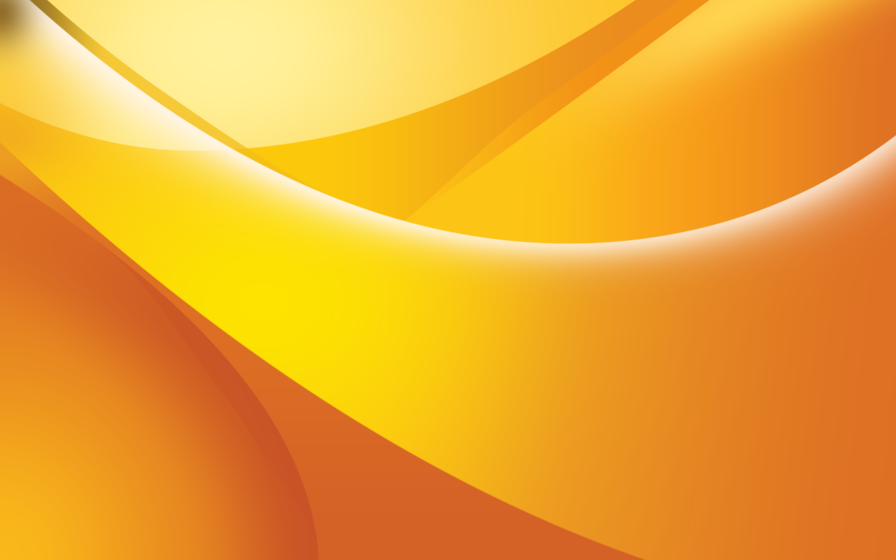
Give the GLSL for this background, as a WebGL 1 fragment shader.

```glsl
precision highp float;
// Warm abstract background: a glowing white arc over gold and orange sweeps.
// Each region is bounded by a parabola-like curve, filled with soft gradients
// and layered from back to front with antialiased masks.
uniform vec2 u_resolution;

const vec3 LEMON = vec3(0.99, 0.89, 0.0);
const vec3 GOLD = vec3(0.99, 0.77, 0.08);
const vec3 AMBER = vec3(0.93, 0.62, 0.13);
const vec3 ORANGE = vec3(0.87, 0.44, 0.14);
const vec3 RUST = vec3(0.78, 0.31, 0.15);
const vec3 CREAM = vec3(1.0, 0.95, 0.62);
const vec3 WHITE = vec3(1.0, 0.96, 0.91);
const vec3 BROWN = vec3(0.42, 0.28, 0.04);

// Antialiased mask of positive d
float mask(float d, float px) {
  return smoothstep(-px, px, d);
}

// Soft round spot, 1 at its centre
float spot(vec2 p, vec2 centre, vec2 radius) {
  vec2 q = (p - centre) / radius;
  return exp(-dot(q, q));
}

// Height of a bowl with separate curvature on each side of its lowest point
float bowl(float x, vec2 low, float leftBend, float rightBend) {
  float d = x - low.x;
  return low.y + d * d * (d < 0.0 ? leftBend : rightBend);
}

// Height of the white arc
float arcHeight(float x) {
  float d = max(x - 1.015, 0.0);
  return bowl(x, vec2(1.015, 0.565), 0.47, 0.48) + 0.25 * d * d * d * d;
}

// Large sheet below the arc, lemon on the left and orange on the right
vec3 sheetColor(vec2 p) {
  vec3 c = mix(GOLD, AMBER, smoothstep(0.55, 1.05, p.x - 0.15 * p.y));
  c = mix(c, ORANGE, smoothstep(0.85, 1.65, p.x + 0.1 * (0.5 - p.y)));
  c = mix(c, LEMON, spot(p, vec2(0.47, 0.46), vec2(0.36, 0.28)));
  return mix(c, AMBER, 0.6 * spot(p, vec2(0.0, 0.76), vec2(0.13, 0.08)));
}

// Rust corner with a rounded lobe lit from the lower left
vec3 cornerColor(vec2 p, float px) {
  vec3 c = mix(vec3(0.83, 0.38, 0.15), ORANGE, smoothstep(0.0, 0.5, p.y));
  c = mix(c, AMBER, spot(p, vec2(0.0, 0.74), vec2(0.16, 0.12)));
  float lobe = 0.569 - 0.053 * p.y - 1.126 * p.y * p.y - p.x;
  float depth = lobe / sqrt(1.0 + pow(0.053 + 2.252 * p.y, 2.0));
  vec3 inner = mix(RUST, ORANGE, smoothstep(0.02, 0.24, depth));
  inner = mix(inner, ORANGE, 0.8 * smoothstep(0.38, 0.68, p.y));
  inner = mix(inner, vec3(0.98, 0.72, 0.1), spot(p, vec2(0.0), vec2(0.32, 0.36)));
  // Thin crescent along the rim of the lobe
  float crescent = 0.045 * smoothstep(0.0, 0.2, p.y) * smoothstep(0.58, 0.3, p.y);
  inner = mix(inner, RUST, 0.35 * mask(crescent - depth, px));
  return mix(c, inner, mask(depth, px));
}

// Panels above the arc: streaked right side, gold wedge and cream bowl
vec3 upperColor(vec2 p, float bowlGap, float px) {
  vec3 right = mix(GOLD, vec3(0.97, 0.61, 0.1), smoothstep(0.9, 1.3, p.x));
  float across = p.y - 0.74 - 0.5 * (p.x - 1.0);
  right = mix(right, ORANGE, smoothstep(1.2, 1.65, p.x) * smoothstep(0.12, -0.08, across));
  right = mix(right, vec3(1.0, 0.84, 0.32),
    0.95 * smoothstep(0.85, 1.3, p.x) * exp(-pow((across - 0.09) / 0.09, 2.0)));

  // Wedge and the narrow ribbon along its slanted edge
  float t = p.x - 0.729;
  float slant = p.y - (0.608 + 0.71 * t + 0.035 * t * t);
  vec3 wedge = mix(vec3(0.99, 0.79, 0.04), vec3(0.92, 0.55, 0.12),
    smoothstep(0.5, 1.15, p.x));
  vec3 ribbon = mix(GOLD, vec3(0.95, 0.57, 0.09), smoothstep(0.7, 1.1, p.x));
  float ribbonWidth = 0.04 * smoothstep(0.68, 0.95, p.x);
  wedge = mix(ribbon, wedge, mask(slant - ribbonWidth, px));
  vec3 c = mix(right, wedge, mask(slant, px));

  vec3 cream = mix(vec3(0.99, 0.76, 0.13), CREAM,
    spot(p, vec2(0.4, 0.92), vec2(0.47, 0.36)));
  return mix(c, cream, mask(bowlGap, px));
}

void main() {
  vec2 p = gl_FragCoord.xy / u_resolution * vec2(1.6, 1.0);
  float px = 1.0 / u_resolution.y;
  float bowlGap = p.y - bowl(p.x, vec2(0.344, 0.731), 0.72, 0.43);
  float slope = 0.94 * (p.x - 1.015);
  float arc = (p.y - arcHeight(p.x)) / sqrt(1.0 + slope * slope);

  // Lower sheet, tinted where the cream bowl overlaps it
  vec3 lower = sheetColor(p);
  vec3 tint = mix(vec3(0.99, 0.82, 0.28), CREAM, smoothstep(0.0, 0.25, p.x));
  lower = mix(lower, tint, 0.75 * mask(bowlGap, px));

  // White glow fading away under the arc
  float glowWidth = 0.036 + 0.025 * smoothstep(0.8, 0.2, p.x)
    + 0.014 * smoothstep(1.1, 1.6, p.x);
  float glow = exp(-pow(max(-arc, 0.0) / glowWidth, 1.4));
  lower = mix(lower, WHITE, glow * mix(0.97, 0.82, smoothstep(0.5, 1.0, p.x)));
  lower = mix(lower, BROWN, 0.75 * spot(p, vec2(0.0, 0.98), vec2(0.055, 0.06)));

  float sweep = p.y - (0.746 - 0.948 * p.x + 0.261 * p.x * p.x);
  vec3 color = mix(cornerColor(p, px), lower, mask(sweep / 1.25, px));

  // Upper panels with a darker strip hugging the arc
  vec3 upper = upperColor(p, bowlGap, px);
  float stripWidth = 0.021 * smoothstep(0.66, 0.3, p.x);
  vec3 strip = mix(BROWN, vec3(0.95, 0.74, 0.1), smoothstep(0.03, 0.2, p.x));
  upper = mix(upper, strip, 0.75 * mask(stripWidth - arc, px) * smoothstep(0.66, 0.5, p.x));
  color = mix(color, upper, mask(arc, px));

  gl_FragColor = vec4(color, 1.0);
}
```
